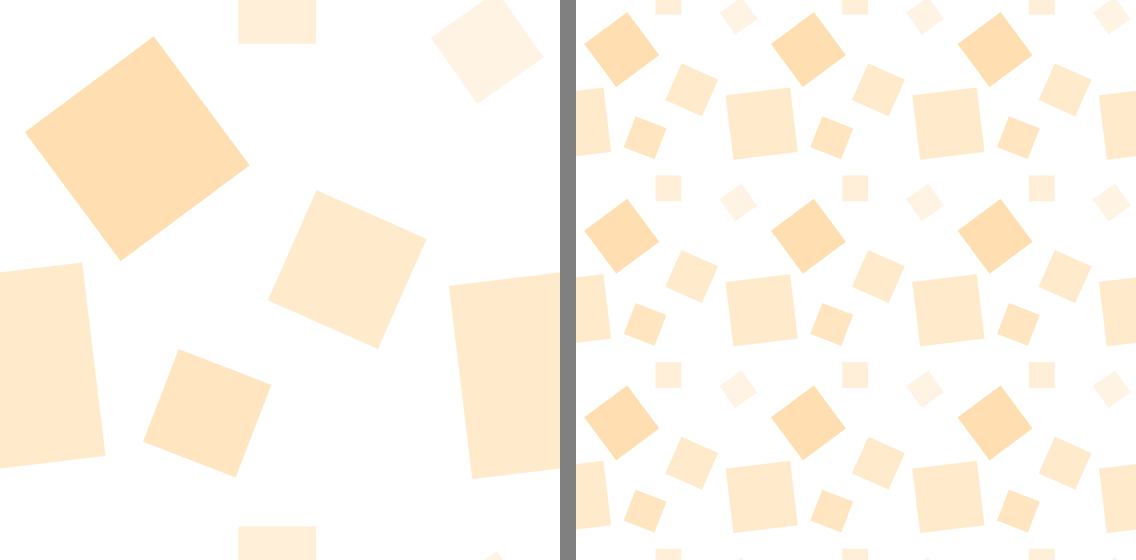
Left, the tile; right, the same tile 3 across and 3 down.
This pattern is drawn by a WebGL 2 fragment shader. Its source:

```glsl
#version 300 es
precision highp float;
// Scattered, tilted squares in pale apricot tints on white, tiling on both axes.

uniform vec2 u_resolution;
out vec4 fragColor;

const vec3 PAPER = vec3(1.0);
const vec3 APRICOT = vec3(1.0, 0.873, 0.695);

// Look of each square: half side in canvas units, tilt in degrees, tint strength
const int SQUARE_COUNT = 6;
const float HALF_SIDE[SQUARE_COUNT] = float[](0.0886, 0.1738, 0.1075, 0.1435, 0.0724, 0.0693);
const float TILT[SQUARE_COUNT] = float[](-21.1, 6.9, -23.9, 36.6, 35.1, 0.0);
const float STRENGTH[SQUARE_COUNT] = float[](0.81, 0.66, 0.66, 1.0, 0.36, 0.49);

// Shortest offset between two points on the wrapped canvas
vec2 wrapOffset(vec2 point, vec2 center) {
    vec2 offset = point - center;
    return offset - floor(offset + 0.5);
}

// Coordinates of a point in a frame turned by the given angle
vec2 toTiltedFrame(vec2 point, float angle) {
    float c = cos(angle), s = sin(angle);
    return mat2(c, -s, s, c) * point;
}

float squareDistance(vec2 point, float halfSide) {
    vec2 edge = abs(point) - halfSide;
    return max(edge.x, edge.y);
}

// Coverage of a shape, softened over one pixel
float coverage(float dist, float pixel) {
    return clamp(0.5 - dist / pixel, 0.0, 1.0);
}

// Steps sideways by 3/8 of the canvas while easing upwards
vec2 squareCenter(int index) {
    float progress = float(index) / float(SQUARE_COUNT - 1);
    float x = 0.37 - 0.375 * float(index);
    float y = 0.262 + 0.729 * smoothstep(0.0, 1.0, progress);
    return fract(vec2(x, y));
}

void main() {
    vec2 point = gl_FragCoord.xy / u_resolution;
    float pixel = 1.0 / min(u_resolution.x, u_resolution.y);
    vec3 color = PAPER;

    for (int i = 0; i < SQUARE_COUNT; i++) {
        vec2 offset = wrapOffset(point, squareCenter(i));
        vec2 local = toTiltedFrame(offset, radians(TILT[i]));
        float mask = coverage(squareDistance(local, HALF_SIDE[i]), pixel);
        vec3 tint = mix(PAPER, APRICOT, STRENGTH[i]);
        color = mix(color, tint, mask);
    }

    fragColor = vec4(color, 1.0);
}
```
